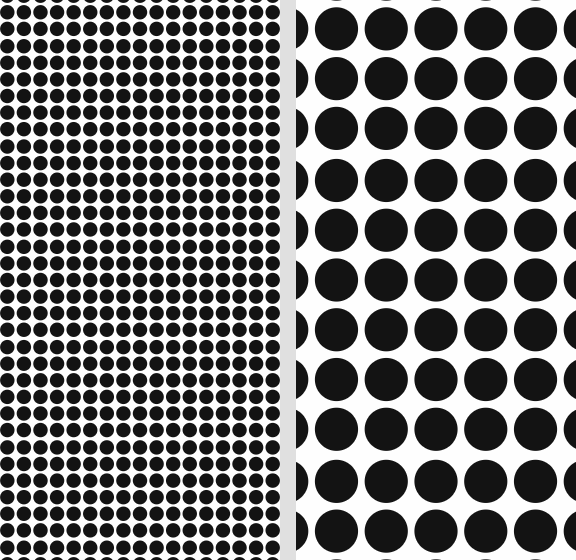
Left: the whole. Right: its middle third, enlarged.
Write a Shadertoy shader that draws this pattern.

```glsl
// Square grid of black dots on white, with a slightly wider gap after every sixth row

// Signed distance to the nearest dot; p is in canvas widths, y measured from the top
float dotGrid(vec2 p) {
    const float pitch = 0.05924;
    float x = mod(p.x - 0.5 + 0.5 * pitch, pitch) - 0.5 * pitch;

    // Bands of six evenly spaced rows, each a little taller than six pitches
    float bandY = mod(p.y - 0.1355, 0.3582);
    float row = min(floor(bandY / pitch), 5.0);
    float y = bandY - (row + 0.5) * pitch;

    return length(vec2(x, y)) - 0.0257;
}

void mainImage(out vec4 fragColor, in vec2 fragCoord) {
    vec2 p = vec2(fragCoord.x, iResolution.y - fragCoord.y) / iResolution.x;

    // One pixel of edge smoothing
    float ink = clamp(0.5 - dotGrid(p) * iResolution.x, 0.0, 1.0);
    vec3 color = mix(vec3(0.995), vec3(0.075), ink);
    fragColor = vec4(color, 1.0);
}
```
